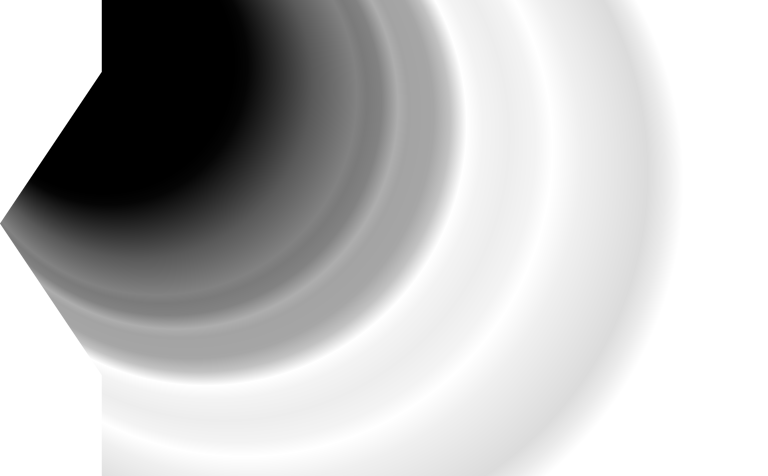
Give the GLSL for this background, as a Shadertoy shader.

```glsl
#define FOCUS vec2(-0.006, 1.004)
#define DRIFT vec2(0.80, -0.486)
#define OUTER_RADIUS 0.801
#define PANEL_LEFT 0.2138
#define TIP_HEIGHT 0.5304
#define TIP_SLOPE 0.671
#define STOP_COUNT 20

// Ring position and grey level, from the dark core outwards
const vec2 STOPS[STOP_COUNT] = vec2[STOP_COUNT](
    vec2(0.345, 0.00), vec2(0.365, 0.02), vec2(0.411, 0.18), vec2(0.460, 0.35),
    vec2(0.524, 0.51), vec2(0.539, 0.48), vec2(0.560, 0.51), vec2(0.584, 0.68),
    vec2(0.599, 0.64), vec2(0.636, 0.65), vec2(0.660, 0.76), vec2(0.684, 1.00),
    vec2(0.707, 0.955), vec2(0.746, 0.93), vec2(0.785, 0.955), vec2(0.809, 1.00),
    vec2(0.851, 0.94), vec2(0.948, 0.86), vec2(0.974, 0.92), vec2(1.000, 1.00));

// Radius of the circle through p whose centre drifts away from the focus
float focalRadius(vec2 p) {
    float along = dot(p, DRIFT);
    float squared = dot(p, p);
    float spread = 1.0 - dot(DRIFT, DRIFT);
    float root = sqrt(along * along + spread * squared);
    return squared / max(along + root, 1e-4);
}

// Piecewise linear grey ramp
float ringShade(float t) {
    float shade = STOPS[0].y;
    for (int i = 1; i < STOP_COUNT; i++) {
        vec2 a = STOPS[i - 1];
        vec2 b = STOPS[i];
        shade = mix(shade, b.y, clamp((t - a.x) / (b.x - a.x), 0.0, 1.0));
    }
    return shade;
}

// Signed distance into the panel and its pointed left tip
float panelDistance(vec2 p) {
    float tip = (p.x - TIP_SLOPE * abs(p.y - TIP_HEIGHT))
              / sqrt(1.0 + TIP_SLOPE * TIP_SLOPE);
    return max(p.x - PANEL_LEFT, tip);
}

void mainImage(out vec4 fragColor, in vec2 fragCoord) {
    vec2 p = fragCoord / iResolution.y;
    float pixel = 1.0 / iResolution.y;

    // Nested off-centre rings
    float shade = ringShade(focalRadius(p - FOCUS) / OUTER_RADIUS);

    // White surroundings with a smooth panel edge
    float inside = smoothstep(-0.7 * pixel, 0.7 * pixel, panelDistance(p));
    fragColor = vec4(vec3(mix(1.0, shade, inside)), 1.0);
}
```
